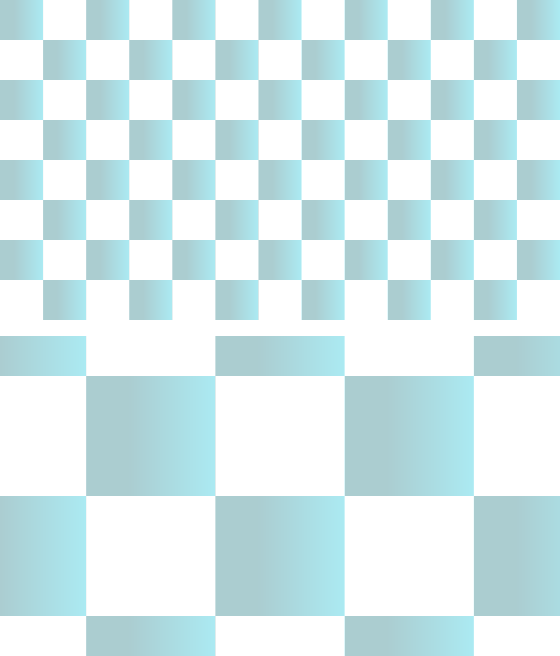
Top, the full canvas; bottom, a detail of the centre.
A WebGL 2 fragment shader for this pattern:

```glsl
#version 300 es
precision highp float;
// Checkerboard of white and aqua tiles, each aqua tile brightening to the right.

uniform vec2 u_resolution;
out vec4 fragColor;

const vec2 TILE_COUNT = vec2(13.0, 8.0);
const vec3 WHITE = vec3(1.0);
const vec3 DUSTY_TEAL = vec3(0.67, 0.803, 0.817);
const vec3 BRIGHT_AQUA = vec3(0.67, 0.918, 0.95);
const float FADE_START = 0.33;

// Square wave per axis: +1 on even tiles, -1 on odd, smoothed over one pixel.
vec2 squareWave(vec2 grid, vec2 tilePixels) {
    vec2 local = fract(grid);
    vec2 edgeDistance = min(local, 1.0 - local) * tilePixels;
    vec2 parity = 1.0 - 2.0 * mod(floor(grid), 2.0);
    return parity * clamp(2.0 * edgeDistance, 0.0, 1.0);
}

// Coverage of the aqua tiles, where column plus row is odd.
float checker(vec2 grid, vec2 tilePixels) {
    vec2 wave = squareWave(grid, tilePixels);
    return 0.5 - 0.5 * wave.x * wave.y;
}

// Flat teal on the left, then a linear ramp to the right edge.
vec3 tileColor(float across, float fadeStart) {
    float fade = clamp((across - fadeStart) / (1.0 - fadeStart), 0.0, 1.0);
    return mix(DUSTY_TEAL, BRIGHT_AQUA, fade);
}

void main() {
    vec2 grid = gl_FragCoord.xy / u_resolution * TILE_COUNT;
    vec2 tilePixels = u_resolution / TILE_COUNT;
    vec3 aqua = tileColor(fract(grid.x), FADE_START);
    fragColor = vec4(mix(WHITE, aqua, checker(grid, tilePixels)), 1.0);
}
```
